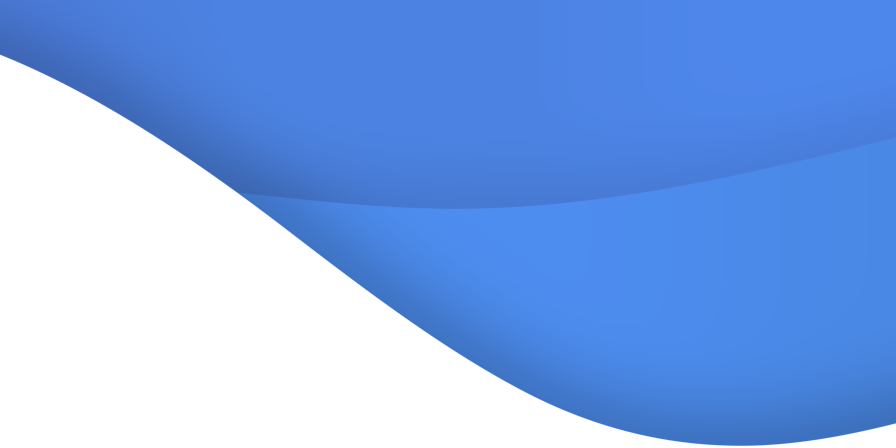
A WebGL 1 fragment shader for this background:

```glsl
precision highp float;
// Two overlapping blue wave layers with soft edge shadows above a white sweep.

uniform vec2 u_resolution;

const vec3 WHITE = vec3(1.0);
const vec3 UPPER_LEFT = vec3(0.298, 0.490, 0.865);
const vec3 UPPER_MID = vec3(0.298, 0.512, 0.886);
const vec3 UPPER_RIGHT = vec3(0.306, 0.530, 0.925);
const vec3 LOWER_LEFT = vec3(0.302, 0.552, 0.937);
const vec3 LOWER_RIGHT = vec3(0.290, 0.535, 0.900);

// Cubic curve between points a and b with the given end slopes.
float cubicSpan(float x, vec2 a, vec2 b, float slopeA, float slopeB) {
  float span = b.x - a.x;
  float t = (x - a.x) / span;
  float s = 1.0 - t;
  return mix(a.y, b.y, t * t * (3.0 - 2.0 * t))
       + span * t * s * (s * slopeA - t * slopeB);
}

// Height of the boundary between white and blue.
float sweepHeight(float x) {
  vec2 start = vec2(0.0, 0.878);
  vec2 steep = vec2(0.651, 0.479);
  vec2 bend = vec2(1.172, 0.125);
  vec2 valley = vec2(1.654, 0.005);
  vec2 end = vec2(2.0, 0.055);
  if (x < steep.x) return cubicSpan(x, start, steep, -0.40, -0.77);
  if (x < bend.x) return cubicSpan(x, steep, bend, -0.77, -0.52);
  if (x < valley.x) return cubicSpan(x, bend, valley, -0.52, 0.0);
  return cubicSpan(x, valley, end, 0.0, 0.25);
}

// Height of the fold between the two blue layers.
float foldHeight(float x) {
  vec2 start = vec2(0.534, 0.570);
  vec2 valley = vec2(1.016, 0.534);
  vec2 end = vec2(2.0, 0.693);
  if (x < valley.x) return cubicSpan(x, start, valley, -0.11, 0.0);
  return cubicSpan(x, valley, end, 0.0, 0.25);
}

// Approximate distance to a curve from its height and a nearby height.
float curveDistance(float y, float height, float nextHeight, float dx) {
  float slope = (nextHeight - height) / dx;
  return (y - height) / sqrt(1.0 + slope * slope);
}

float coverage(float dist, float pixel) {
  return smoothstep(-0.75 * pixel, 0.75 * pixel, dist);
}

// Darkening that fades with distance above an edge.
float edgeShade(float dist, float width, float strength) {
  float d = max(dist, 0.0) / width;
  return 1.0 - strength * exp(-d * d - 0.5 * d);
}

void main() {
  vec2 p = gl_FragCoord.xy / u_resolution * vec2(2.0, 1.0);
  float pixel = max(1.0 / u_resolution.y, 2.0 / u_resolution.x);
  float dx = 0.004;

  float sweep = curveDistance(p.y, sweepHeight(p.x), sweepHeight(p.x + dx), dx);
  float fold = curveDistance(p.y, foldHeight(p.x), foldHeight(p.x + dx), dx);

  // Back layer
  vec3 lower = mix(LOWER_LEFT, LOWER_RIGHT, smoothstep(1.2, 2.0, p.x));

  // Front layer, shaded along the fold
  vec3 upper = mix(UPPER_LEFT, UPPER_MID, smoothstep(0.0, 0.65, p.x));
  upper = mix(upper, UPPER_RIGHT, smoothstep(1.0, 1.8, p.x));
  upper *= edgeShade(fold, 0.12, 0.075 * smoothstep(0.3, 0.7, p.x));

  // Shared shadow along the white sweep
  vec3 blue = mix(lower, upper, coverage(fold, pixel));
  blue *= edgeShade(sweep, 0.135, 0.18);

  gl_FragColor = vec4(mix(WHITE, blue, coverage(sweep, pixel)), 1.0);
}
```
